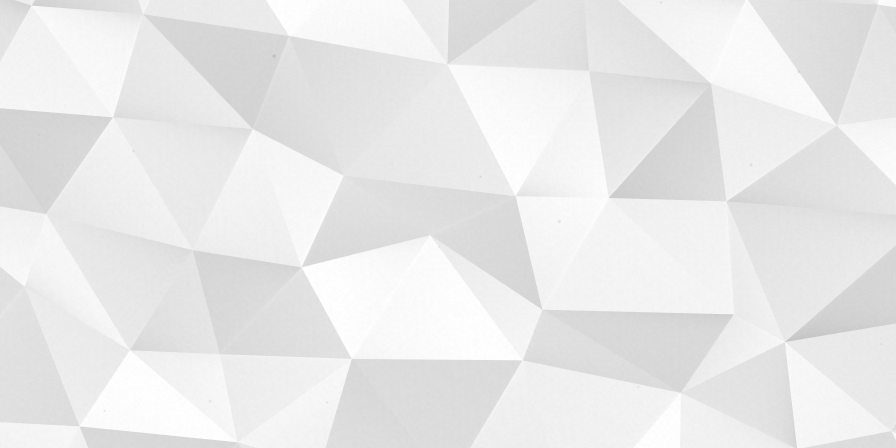
A Shadertoy shader for this background:

```glsl
// Folded white paper: irregular triangular facets with soft creases and faint grain.

const vec2  ROW_STEP      = vec2(0.295, -0.042);  // lattice axes, canvas height = 1
const vec2  SLANT_STEP    = vec2(0.125, 0.225);
const vec2  GRID_OFFSET   = vec2(3.13, 2.41);
const float JITTER        = 0.58;
const float DARK_TONE     = 0.846;
const float LIGHT_TONE    = 0.981;
const float MAX_TONE      = 0.993;
const vec2  TONE_STEP     = vec2(0.31, 0.57);  // phase change per cell
const float FOLD_STEP     = 0.17;   // phase change between a cell's two facets
const float TONE_SCATTER  = 0.28;
const float GRADIENT      = 0.055;  // tone drift inside a facet
const float CREASE_DEPTH  = 0.09;
const float CREASE_WIDTH  = 0.035;
const float RIM_LIGHT     = 0.022;
const float RIM_WIDTH     = 0.004;
const float GRAIN         = 0.015;
const float GRAIN_SCALE   = 230.0;
const float SPECK_SPACING = 0.19;
const float SPECK_RADIUS  = 0.004;
const float SPECK_DEPTH   = 0.08;

float hash(vec2 p) {
    return fract(sin(dot(p, vec2(127.1, 311.7))) * 43758.5453);
}

vec2 hash2(vec2 p) {
    return vec2(hash(p), hash(p + 37.7));
}

float cross2(vec2 a, vec2 b) {
    return a.x * b.y - a.y * b.x;
}

float valueNoise(vec2 p) {
    vec2 i = floor(p), f = fract(p);
    f = f * f * (3.0 - 2.0 * f);
    return mix(mix(hash(i), hash(i + vec2(1, 0)), f.x),
               mix(hash(i + vec2(0, 1)), hash(i + vec2(1, 1)), f.x), f.y);
}

vec2 latticeVertex(vec2 id) {
    return mat2(ROW_STEP, SLANT_STEP) * (id + JITTER * (hash2(id) - 0.5));
}

// Returns (tone * coverage, coverage) for one counter-clockwise triangle.
vec2 facet(vec2 p, vec2 a, vec2 b, vec2 c, vec2 id, float side, float pixel) {
    vec3 len = vec3(length(c - b), length(a - c), length(b - a));
    vec3 dist = vec3(cross2(c - b, p - b), cross2(a - c, p - c), cross2(b - a, p - a)) / len;
    float coverage = clamp(min(dist.x, min(dist.y, dist.z)) / pixel + 0.5, 0.0, 1.0);
    if (coverage <= 0.0) return vec2(0.0);

    dist = max(dist, 0.0);
    vec3 bary = dist * len / max(cross2(b - a, c - a), 1e-4);
    vec2 seed = id + vec2(0.31, 0.17) * (side + 1.0);

    // Tones vary gently along a row and strongly from row to row
    float phase = dot(id, TONE_STEP) + FOLD_STEP * side + TONE_SCATTER * hash(seed);
    float level = abs(2.0 * fract(phase) - 1.0);
    float tone = mix(DARK_TONE, LIGHT_TONE, smoothstep(0.0, 1.0, level));

    // Soft drift across the facet
    vec3 drift = vec3(hash2(seed + 5.3), hash(seed + 9.1)) - 0.5;
    tone += GRADIENT * dot(bary, drift);

    // Shadow gathering along one fold, and a thin lit rim on another
    float crease = smoothstep(0.5, 1.0, hash(seed + 13.9)) * bary.y;
    tone -= CREASE_DEPTH * crease * exp(-dist.x / CREASE_WIDTH);
    tone += RIM_LIGHT * hash(seed + 21.5) * exp(-dist.z / RIM_WIDTH);

    return vec2(min(tone, MAX_TONE), 1.0) * coverage;
}

// Each jittered cell is split along its shorter diagonal.
vec2 cellFacets(vec2 p, vec2 id, float pixel) {
    vec2 a = latticeVertex(id);
    vec2 b = latticeVertex(id + vec2(1, 0));
    vec2 c = latticeVertex(id + vec2(1, 1));
    vec2 d = latticeVertex(id + vec2(0, 1));
    if (distance(a, c) < distance(b, d))
        return facet(p, a, b, c, id, 0.0, pixel) + facet(p, c, d, a, id, 1.0, pixel);
    return facet(p, d, a, b, id, 0.0, pixel) + facet(p, b, c, d, id, 1.0, pixel);
}

float specks(vec2 p, float pixel) {
    vec2 id = floor(p / SPECK_SPACING);
    vec2 center = (id + 0.15 + 0.7 * hash2(id + 61.0)) * SPECK_SPACING;
    float radius = SPECK_RADIUS * hash(id + 83.0);
    float dotMask = 1.0 - smoothstep(-pixel, pixel, distance(p, center) - radius);
    return dotMask * step(0.7, hash(id + 97.0));
}

void mainImage(out vec4 fragColor, in vec2 fragCoord) {
    float pixel = 1.0 / iResolution.y;
    vec2 uv = fragCoord * pixel;
    vec2 p = uv + GRID_OFFSET;
    vec2 home = floor(inverse(mat2(ROW_STEP, SLANT_STEP)) * p);

    // Coverage-weighted mean of all facets that reach this point
    vec2 sum = vec2(0.0);
    for (int y = -1; y <= 1; y++)
        for (int x = -1; x <= 1; x++)
            sum += cellFacets(p, home + vec2(x, y), pixel);
    float tone = sum.x / max(sum.y, 1e-4);

    // Paper texture
    tone += GRAIN * (valueNoise(uv * GRAIN_SCALE) - 0.5);
    tone -= SPECK_DEPTH * specks(uv, pixel);

    fragColor = vec4(vec3(clamp(tone, 0.0, 1.0)), 1.0);
}
```
